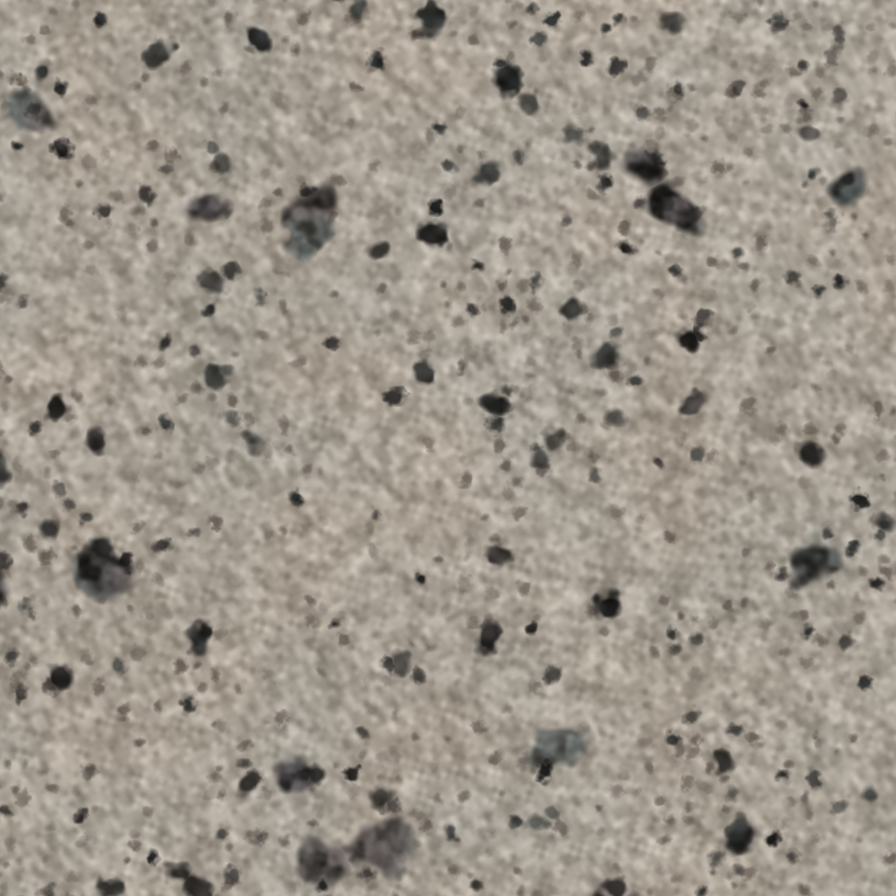
Give the GLSL for this texture, as a Shadertoy shader.

```glsl
// Speckled beige stone with fine grain and scattered dark, soft-edged mineral flecks.

const vec3 STONE = vec3(0.662, 0.630, 0.586);
const vec3 WARM_TINT = vec3(0.008, -0.002, -0.006);
const vec3 SLATE = vec3(0.33, 0.36, 0.355);
const vec3 PLUM = vec3(0.34, 0.315, 0.32);
const vec3 UMBER = vec3(0.33, 0.29, 0.26);
const vec3 BLACK = vec3(0.05, 0.05, 0.045);
const float GRAIN_CONTRAST = 0.36;
const float EDGE_BLUR = 0.0026;
const float EDGE_FADE = 0.24;
const float RAGGEDNESS = 0.95;

float hash(vec2 p) {
    return fract(sin(dot(p, vec2(127.1, 311.7))) * 43758.5453);
}

vec2 hash2(vec2 p) {
    return vec2(hash(p), hash(p + 57.3));
}

float noise(vec2 p) {
    vec2 cell = floor(p);
    vec2 f = fract(p);
    f = f * f * (3.0 - 2.0 * f);
    float low = mix(hash(cell), hash(cell + vec2(1, 0)), f.x);
    float high = mix(hash(cell + vec2(0, 1)), hash(cell + vec2(1, 1)), f.x);
    return mix(low, high, f.y);
}

mat2 rotation(float angle) {
    float c = cos(angle), s = sin(angle);
    return mat2(c, s, -s, c);
}

// Coverage of one layer of jittered, stretched flecks; radii in canvas units.
float flecks(vec2 uv, float cells, float chance, vec2 radii, vec2 strengths, float seed) {
    vec2 home = floor(uv * cells);
    float ragged = noise(uv * 1.3 / radii.y + seed) - 0.5;
    ragged += 0.4 * (noise(uv * 2.6 / radii.y - seed) - 0.5);
    float cover = 0.0;
    for (int y = -1; y <= 1; y++) {
        for (int x = -1; x <= 1; x++) {
            vec2 cell = home + vec2(x, y);
            vec2 id = cell + seed;
            vec2 center = (cell + hash2(id)) / cells;
            float crowding = 0.3 + 1.4 * noise(center * 5.0 + 2.0);
            float present = step(hash(id + 11.7), chance * crowding);
            float radius = mix(radii.x, radii.y, hash(id + 23.1));
            float stretch = mix(1.0, 1.5, hash(id + 31.9));
            vec2 q = rotation(6.2832 * hash(id + 41.3)) * (uv - center);
            q *= vec2(stretch, 1.0) / sqrt(stretch);
            float d = length(q) + ragged * RAGGEDNESS * radius;
            float blur = EDGE_BLUR + EDGE_FADE * radius;
            float shape = 1.0 - smoothstep(radius - blur, radius + blur, d);
            float strength = mix(strengths.x, strengths.y, hash(id + 53.7));
            cover = max(cover, present * shape * strength);
        }
    }
    return cover;
}

// Fine sandy grain, centred on zero, slightly drawn out along a diagonal.
float grain(vec2 uv) {
    vec2 p = rotation(0.7) * uv;
    float coarse = noise(p * vec2(75.0, 105.0));
    float fine = noise(rotation(1.1) * uv * 145.0 + 19.0);
    float broad = noise(uv * 36.0 + 7.0);
    return 0.45 * coarse + 0.4 * fine + 0.15 * broad - 0.5;
}

void mainImage(out vec4 fragColor, in vec2 fragCoord) {
    vec2 uv = fragCoord / iResolution.y;

    // Stone ground with soft drifts of tint
    float sand = grain(uv);
    float drift = noise(uv * 4.0 + 3.0) - 0.5;
    vec3 color = STONE + GRAIN_CONTRAST * sand + 0.03 * drift;
    color += WARM_TINT * 2.0 * (noise(uv * 12.0 + 31.0) - 0.5);

    // Faint small specks
    float faint = flecks(uv, 46.0, 0.36, vec2(0.003, 0.0075), vec2(0.15, 0.75), 3.0);
    color = mix(color, UMBER, faint);

    // Large mottled patches with darker cores
    float mottle = noise(uv * 75.0 + 13.0);
    vec3 mineral = mix(SLATE, PLUM, smoothstep(0.4, 0.75, noise(uv * 14.0 + 5.0)));
    vec3 patchColor = mix(mineral, BLACK, 0.85 * smoothstep(0.25, 0.9, mottle));
    float large = flecks(uv, 8.0, 0.36, vec2(0.016, 0.032), vec2(0.75, 1.0), 71.0);
    color = mix(color, patchColor + 0.2 * sand, large);

    // Medium and small dark flecks
    vec3 darkColor = mix(mineral, BLACK, 0.4 + 0.6 * mottle);
    float medium = flecks(uv, 14.0, 0.26, vec2(0.009, 0.016), vec2(0.6, 1.0), 113.0);
    float small = flecks(uv, 25.0, 0.24, vec2(0.005, 0.009), vec2(0.5, 1.0), 167.0);
    color = mix(color, darkColor, max(medium, small));

    fragColor = vec4(clamp(color, 0.0, 1.0), 1.0);
}
```
